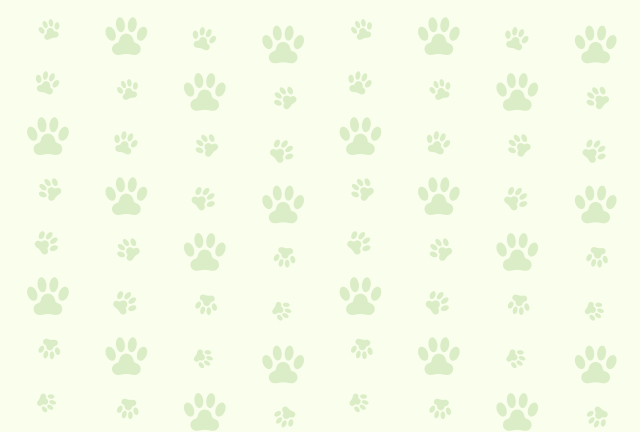
This pattern is drawn by a Shadertoy shader. Its source:

```glsl
// Pale green paw prints in eight staggered columns; the four-column block repeats twice.
// Each cell holds one paw built from ellipses and a blended pad; every third is
// large and upright, the others are small and turn further down the columns.

// Approximate distance to an ellipse leaning clockwise by an angle
float toe(vec2 p, vec2 radii, float lean) {
    float c = cos(lean), s = sin(lean);
    p = vec2(c * p.x - s * p.y, s * p.x + c * p.y);
    float k = length(p / radii);
    return k * (k - 1.0) / max(length(p / (radii * radii)), 1e-4);
}

float smoothUnion(float a, float b, float k) {
    float h = max(k - abs(a - b), 0.0) / k;
    return min(a, b) - 0.25 * h * h * k;
}

// Upright paw, about 50 units wide
float paw(vec2 p) {
    p.x = abs(p.x);
    float toes = min(toe(p - vec2(18.8, 2.5), vec2(5.7, 8.8), 0.38),
                     toe(p - vec2(7.1, 13.3), vec2(5.3, 9.0), 0.13));
    // Pad: round top blended into a wide, slightly arched base
    float arch = 0.6 * cos(0.3 * min(p.x, 10.0));
    float base = length(vec2(max(p.x - 10.0, 0.0), p.y + 15.2 - arch)) - 7.2;
    float pad = smoothUnion(length(p - vec2(0.0, -5.8)) - 8.4, base, 5.0);
    return min(toes, pad);
}

void mainImage(out vec4 fragColor, in vec2 fragCoord) {
    // The canvas is 768 units wide, measured from the top left
    float unit = 768.0 / iResolution.x;
    vec2 pos = vec2(fragCoord.x, iResolution.y - fragCoord.y) * unit;
    pos.x = mod(pos.x, 375.0);

    // Column and staggered row of this cell
    int column = int(pos.x / 93.75);
    float top = vec4(35.0, 107.0, -18.0, -75.0)[column];
    float row = floor((pos.y - top) / 64.0 + 0.5);
    vec2 center = vec2(57.5 + 94.1 * float(column), top + 64.0 * row);
    float slot = mod(row, 3.0);

    // Size and clockwise turn: two small paws, then a large one
    float size = 1.0, turn = 0.0;
    if (slot < 1.5) {
        float turns[7] = float[7](-16.0, 16.0, -45.0, 47.0, 187.0, 117.0, 215.0);
        float sizes[7] = float[7](0.51, 0.57, 0.55, 0.57, 0.52, 0.46, 0.51);
        int step3 = clamp(int(2.0 * floor(row / 3.0) + slot), 0, 6);
        turn = radians(turns[step3]);
        size = sizes[step3];
        center.x += slot < 0.5 ? 2.0 : -1.2;
    }

    vec2 p = vec2(pos.x - center.x, center.y - pos.y) / size;
    float c = cos(turn), s = sin(turn);
    float d = paw(vec2(c * p.x - s * p.y, s * p.x + c * p.y)) * size;

    // Soft edge one pixel wide; rows starting above the canvas stay empty
    float ink = clamp(0.5 - d / unit, 0.0, 1.0) * step(0.0, center.y);
    fragColor = vec4(mix(vec3(0.98, 1.0, 0.93), vec3(0.86, 0.93, 0.78), ink), 1.0);
}
```
